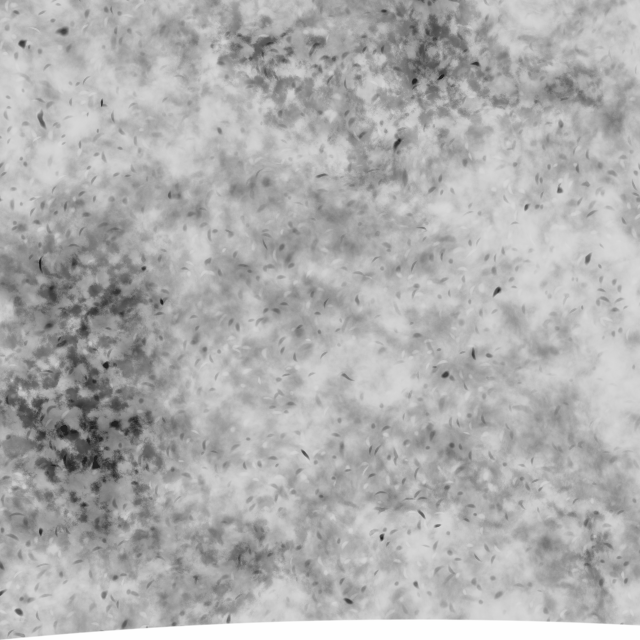
Reproduce this texture procedurally as a WebGL 1 fragment shader.

```glsl
precision highp float;
// Mottled grey ground with dark weathered patches, slivers and a white curved lower edge.

uniform vec2 u_resolution;

float hash(vec2 p) {
  return fract(sin(dot(p, vec2(127.1, 311.7))) * 43758.5453);
}

float noise(vec2 p) {
  vec2 cell = floor(p), f = fract(p);
  f = f * f * (3.0 - 2.0 * f);
  return mix(mix(hash(cell), hash(cell + vec2(1.0, 0.0)), f.x),
             mix(hash(cell + vec2(0.0, 1.0)), hash(cell + 1.0), f.x), f.y);
}

float fbm(vec2 p) {
  float sum = 0.0, weight = 0.5;
  for (int i = 0; i < 5; i++) {
    sum += weight * noise(p);
    p = mat2(1.6, 1.2, -1.2, 1.6) * p + 17.3;
    weight *= 0.52;
  }
  return sum;
}

// Soft round stain, 1 at its centre
float stain(vec2 p, vec2 centre, vec2 radius) {
  vec2 d = (p - centre) / radius;
  return exp(-dot(d, d));
}

// Randomly turned soft slivers, one in a share of the cells; signed, mostly dark
float slivers(vec2 p, float share, float lightShare) {
  vec2 cell = floor(p);
  float sum = 0.0;
  for (int y = -1; y <= 1; y++) {
    for (int x = -1; x <= 1; x++) {
      vec2 id = cell + vec2(float(x), float(y));
      vec2 d = p - id - vec2(hash(id + 3.1), hash(id + 8.7));
      float angle = 0.9 + 2.6 * (hash(id + 5.3) - 0.5);
      float c = cos(angle), s = sin(angle);
      d = vec2(c * d.x + s * d.y, c * d.y - s * d.x);
      d.y += 0.5 * d.x * d.x;
      vec2 size = vec2(mix(0.25, 0.65, hash(id + 1.9)), mix(0.13, 0.3, hash(id + 6.4)));
      float body = 1.0 - smoothstep(0.25, 1.0, length(d / size));
      float tint = hash(id + 4.2) < lightShare ? -0.6 : 1.0;
      sum += body * tint * step(hash(id + 2.6), share);
    }
  }
  return clamp(sum, -1.0, 1.0);
}

void main() {
  vec2 uv = gl_FragCoord.xy / u_resolution;
  vec2 warp = vec2(fbm(uv * 9.0 + 2.0), fbm(uv * 9.0 + 31.0)) - 0.5;
  vec2 p = uv + 0.12 * warp;

  // Large stains with ragged borders
  float patches = stain(p, vec2(0.13, 0.29), vec2(0.10, 0.13))
    + 0.75 * stain(p, vec2(0.12, 0.53), vec2(0.10, 0.11))
    + 0.6 * stain(p, vec2(0.03, 0.37), vec2(0.08, 0.07))
    + 0.75 * stain(p, vec2(0.42, 0.91), vec2(0.10, 0.08))
    + 0.7 * stain(p, vec2(0.69, 0.94), vec2(0.08, 0.11))
    + 0.45 * stain(p, vec2(0.59, 0.80), vec2(0.10, 0.12))
    + 0.5 * stain(p, vec2(0.83, 0.84), vec2(0.13, 0.06))
    + 0.55 * stain(p, vec2(0.37, 0.11), vec2(0.15, 0.08))
    + 0.5 * stain(p, vec2(0.91, 0.13), vec2(0.06, 0.08))
    + 0.3 * stain(p, vec2(0.74, 0.24), vec2(0.18, 0.07));
  patches = min(patches, 1.1);

  // Cloudy tone and finer mottling
  float clouds = fbm(p * 5.0 + 11.0) - 0.5;
  float mottle = fbm((uv + 0.04 * warp) * 26.0) - 0.5;
  float grain = fbm((uv + 0.02 * warp) * 62.0 + 40.0) - 0.5;
  float tone = 0.735 + 0.34 * clouds + 0.40 * mottle + 0.22 * grain;
  tone -= patches * (0.17 + 0.30 * smoothstep(-0.12, 0.2, mottle * 0.5 - grain));

  // Clumped slivers and a few nearly black specks
  vec2 bent = uv + 0.025 * warp;
  float clump = smoothstep(0.42, 0.68, fbm(uv * 7.0 + 60.0)) + patches;
  tone -= (0.06 + 0.11 * min(clump, 1.0)) * slivers(bent * 52.0, 0.6, 0.4);
  tone -= 0.09 * slivers(bent * 29.0 + 70.0, 0.35, 0.35);
  float specks = slivers((uv + 0.06 * warp) * 40.0 + 130.0, 0.025, 0.0);
  tone -= specks * (0.2 + 0.25 * min(clump, 1.0));

  // Compress the lights and keep the darks off black
  tone = tone > 0.74 ? 0.74 + 0.12 * (1.0 - exp(-(tone - 0.74) / 0.12)) : tone;
  tone = max(tone, 0.13);

  // White strip below a shallow arc
  float arc = 0.032 - 0.075 * (uv.x - 0.65) * (uv.x - 0.65);
  tone = mix(0.995, tone, smoothstep(-0.0015, 0.0015, uv.y - arc));
  gl_FragColor = vec4(vec3(tone), 1.0);
}
```
